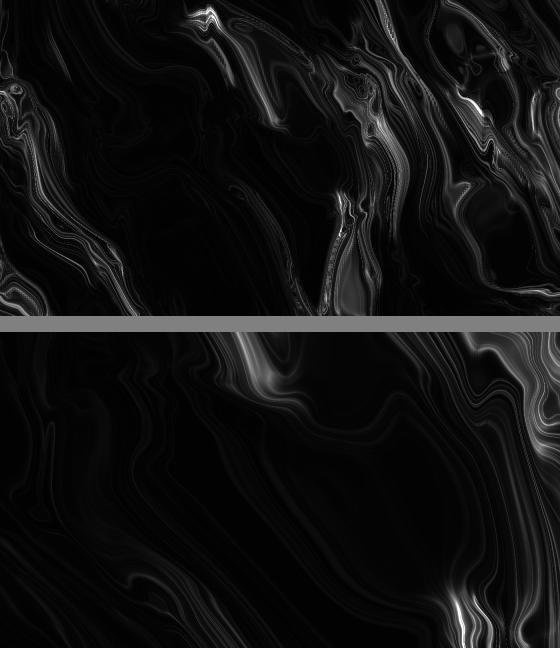
Top: the whole. Bottom: its middle third, enlarged.
This background is drawn by a Shadertoy shader. Its source:

```glsl
// Black liquid marble: folded diagonal sheets traced by fine silver strands.

#define FLOW_DIR vec2(0.47, -0.883)  // direction the sheets run in
#define FLOW_SCALE vec2(5.6, 3.2)    // feature density across / along the flow
#define WARP_AMOUNT 1.2              // strength of the swirling
#define STRAND_FREQ 4.0              // density of the coarsest strands
#define STRAND_GAIN 1.25             // brightness of the strands
#define SHEEN_GAIN 0.015             // soft glow of the sheets
#define RIM_GAIN 1.3                 // bright edge of each fold
#define BLACK_LEVEL 0.006
#define SHEET_RANGE vec2(0.35, 0.77) // noise range where sheets emerge
#define VOID_CENTRE vec2(0.50, 0.76) // calm dark hollow
#define VOID_RADIUS 0.36

float hash(vec2 p) {
    vec3 q = fract(vec3(p.xyx) * 0.1031);
    q += dot(q, q.yzx + 33.33);
    return fract((q.x + q.y) * q.z);
}

float noise(vec2 p) {
    vec2 cell = floor(p), f = fract(p);
    vec2 u = f * f * f * (f * (f * 6.0 - 15.0) + 10.0);
    return mix(mix(hash(cell), hash(cell + vec2(1, 0)), u.x),
               mix(hash(cell + vec2(0, 1)), hash(cell + vec2(1, 1)), u.x), u.y);
}

// Repeated displacement folds the plane into swirls.
vec2 swirl(vec2 q) {
    float amount = WARP_AMOUNT, freq = 0.8;
    for (int i = 0; i < 4; i++) {
        vec2 s = q * freq + float(i) * 17.3;
        q += amount * (vec2(noise(s + 31.7), noise(s.yx + 73.1)) - 0.5);
        amount *= 0.58;
        freq *= 1.75;
    }
    return q;
}

// Thin ridges along the flow; octaves too fine for the canvas fade to their mean.
float strands(vec2 w, float footprint) {
    float sum = 0.0, freq = STRAND_FREQ;
    for (int i = 0; i < 5; i++) {
        vec2 s = vec2(w.x * freq, w.y * 0.9 + float(i) * 9.1);
        float ridge = pow(1.0 - abs(2.0 * noise(s + 200.0) - 1.0), 7.0);
        float vary = noise(s * vec2(0.6, 1.0) + 350.0);
        float blur = smoothstep(1.1, 2.6, footprint * freq);
        float weight = i == 0 ? 0.10 : 0.225;
        sum += weight * mix(ridge * 3.0 * vary * vary, 0.11, blur);
        freq *= 1.9;
    }
    return sum;
}

float marble(vec2 p) {
    vec2 across = vec2(-FLOW_DIR.y, FLOW_DIR.x);
    vec2 q = vec2(dot(p, across), dot(p, FLOW_DIR)) * FLOW_SCALE + 40.0;
    vec2 w = swirl(q);
    float footprint = fwidth(w.x);

    // Sheets emerge from the black
    vec2 s = w * vec2(1.0, 0.65);
    float cover = 0.6 * noise(s + 5.0) + 0.4 * noise(s * 2.2 + 61.0);
    cover -= 0.15 * (1.0 - smoothstep(0.3, 1.0, length(p - VOID_CENTRE) / VOID_RADIUS));
    float sheet = 0.06 + smoothstep(SHEET_RANGE.x, SHEET_RANGE.y, cover);

    // Each fold brightens toward one crisp edge
    float fold = fract(w.x * 1.2 + 1.2 * noise(w * 0.7 + 90.0));
    float rim = fold * fold * fold * smoothstep(1.0, 0.94, fold);

    // Flat parts of the flow stay dim, squeezed parts shine
    float squeeze = mix(0.35, 1.1, smoothstep(0.5, 7.0, footprint * iResolution.y));

    float light = SHEEN_GAIN + STRAND_GAIN * strands(w, footprint);
    return BLACK_LEVEL + sheet * light * squeeze * (0.6 + RIM_GAIN * rim);
}

void mainImage(out vec4 fragColor, in vec2 fragCoord) {
    // Four samples per pixel keep the strands clean
    float value = 0.0;
    for (int i = 0; i < 4; i++) {
        vec2 offset = vec2(i % 2, i / 2) * 0.5 - 0.25;
        value += 0.25 * marble((fragCoord + offset) / iResolution.y);
    }
    fragColor = vec4(vec3(min(value, 1.0)), 1.0);
}
```
